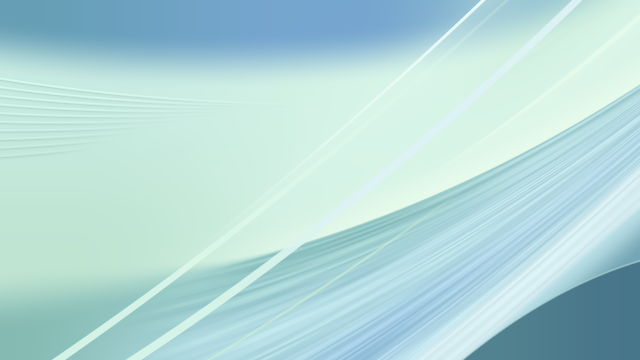
This background is drawn by a WebGL 2 fragment shader. Its source:

```glsl
#version 300 es
precision highp float;
uniform vec2 u_resolution;
out vec4 fragColor;

float hash(vec2 p) {
    p = fract(p * vec2(0.1031, 0.1137));
    p += dot(p, p.yx + 33.33);
    return fract((p.x + p.y) * p.x * 7.31);
}

float noise(vec2 p) {
    vec2 i = floor(p), f = fract(p);
    f = f * f * (3.0 - 2.0 * f);
    return mix(mix(hash(i), hash(i + vec2(1, 0)), f.x),
               mix(hash(i + vec2(0, 1)), hash(i + vec2(1, 1)), f.x), f.y);
}

// Height of a parabola that starts at point o
float arc(float x, vec2 o, float slope, float bend) {
    float t = x - o.x;
    return o.y + t * (slope + bend * t);
}

// Smooth step up that never gets thinner than a pixel
float rise(float d, float soft) {
    float w = max(soft, 0.8 / u_resolution.y);
    return smoothstep(-w, w, d);
}

// Antialiased ribbon of the given half width
float ribbon(float d, float halfWidth) {
    return rise(halfWidth - abs(d), 0.0012);
}

void main() {
    vec2 p = gl_FragCoord.xy / u_resolution.y;
    float x = p.x, y = p.y;

    // Main curves
    float skyEdge = 0.757 + 0.11 * (x - 0.6) * (x - 0.6) + 0.12 * pow(max(x - 1.0, 0.0), 2.0);
    float waveEdge = 0.165 + 0.1 * x + 0.112 * pow(x, 2.31);
    float bandTop = arc(x, vec2(1.146, 0.0), 0.8, 0.09);
    float bandLow = 0.86 * (x - 1.285);
    float corner = arc(x, vec2(1.285, 0.0), 0.82, -0.53);
    float beamA = y - arc(x, vec2(1.343, 1.0), 0.95, 0.1);
    float beamB = y - arc(x, vec2(0.162, 0.0), 0.69, 0.09);
    float beamC = y - arc(x, vec2(0.37, 0.0), 0.65, 0.13);
    float beamD = y - arc(x, vec2(1.778, 0.954), 0.87, 0.2);

    // Mint field, brighter towards the centre
    vec3 mint = mix(vec3(0.75, 0.895, 0.825), vec3(0.785, 0.92, 0.885), smoothstep(0.3, 0.75, y));
    mint = mix(mint, vec3(0.84, 0.955, 0.905), smoothstep(0.2, 1.15, x));
    mint = mix(mint, vec3(0.79, 0.92, 0.84), smoothstep(0.0, 0.25, beamD) * smoothstep(1.2, 1.7, x));
    vec3 color = mint;

    // Blue sky with a soft lower rim
    vec3 sky = mix(vec3(0.40, 0.62, 0.71), vec3(0.46, 0.65, 0.81), smoothstep(0.0, 0.85, x));
    sky = mix(sky, vec3(0.54, 0.73, 0.81), smoothstep(1.0, 1.45, x));
    float skyMask = smoothstep(skyEdge - 0.01, skyEdge + 0.15, y);
    skyMask *= 1.0 - 0.85 * smoothstep(-0.05, 0.3, x - 1.45 - 0.5 * (y - 0.85));
    color = mix(color, sky, skyMask);

    // Fine ripples under the sky at the left
    for (int i = 0; i < 10; i++) {
        float k = float(i);
        float curve = 0.782 - 0.024 * k + x * (-0.16 + 0.026 * k) + 0.09 * x * x;
        float fade = 1.0 - smoothstep(0.1, 0.95 - 0.075 * k, x);
        float d = y - curve;
        color += fade * (0.07 - 0.005 * k) * ribbon(d, 0.0025);
        color -= fade * 0.07 * exp(-abs(d + 0.005) * 350.0);
    }

    // Light sheet falling to the right of the first beam
    float sheet = rise(-beamA, 0.004) * exp(min(beamA, 0.0) * 4.5);
    color = mix(color, vec3(0.87, 0.97, 0.93), 0.28 * sheet * smoothstep(0.5, 0.8, x));
    color = mix(color, vec3(0.87, 0.97, 0.93), 0.22 * exp(-abs(beamA) * 14.0) * smoothstep(0.45, 0.9, x));
    color = mix(color, vec3(0.89, 0.98, 0.92), 0.5 * rise(-beamD, 0.004) * exp(min(beamD, 0.0) * 12.0) * smoothstep(1.0, 1.5, x));

    // Cream glow along the wave
    float above = max(y - waveEdge, 0.0);
    color = mix(color, vec3(0.91, 0.985, 0.92), 0.85 * exp(-above * above * 240.0) * smoothstep(0.3, 1.2, x));

    // Striped wave, fanning out to the lower left
    float v = (waveEdge - y) / (waveEdge - bandTop);
    vec3 wave = mix(vec3(0.59, 0.79, 0.78), vec3(0.70, 0.86, 0.89), smoothstep(0.0, 0.35, v));
    wave = mix(wave, vec3(0.63, 0.79, 0.89), smoothstep(0.45, 0.7, v) * smoothstep(0.4, 1.0, x));
    wave = mix(wave, vec3(0.75, 0.89, 0.93), smoothstep(0.72, 1.0, v));
    wave = mix(wave, vec3(0.73, 0.87, 0.90), 0.6 * smoothstep(1.0, 1.6, x));
    wave = mix(vec3(0.52, 0.73, 0.70), wave, smoothstep(0.0, 0.6, x));
    float threads = noise(vec2(v * 75.0, x * 4.0)) + 0.7 * noise(vec2(v * 28.0 + 9.0, x * 2.0)) - 0.85;
    wave += vec3(0.12, 0.10, 0.08) * threads * smoothstep(0.25, 0.75, x);
    float waveSoft = mix(0.09, 0.002, smoothstep(0.0, 0.85, x));
    color = mix(color, wave, rise(waveEdge - y, waveSoft));

    // Pale green thread across the stripes
    float thread = y - arc(x, vec2(0.58, 0.0), 0.61, 0.085);
    color = mix(color, vec3(0.80, 0.93, 0.83), 0.65 * ribbon(thread, 0.004) * (1.0 - smoothstep(1.0, 1.35, x)));

    // White band, its shaded underside and the dark corner
    float streak = noise(vec2((y - bandTop) * 110.0, x * 2.0));
    color = mix(color, vec3(0.87, 0.96, 0.98) - 0.07 * streak, rise(bandTop - y, 0.012));
    vec3 under = mix(vec3(0.72, 0.87, 0.90), vec3(0.46, 0.65, 0.71), smoothstep(0.0, 0.13, bandLow - y));
    color = mix(color, under, rise(bandLow - y, 0.014));
    vec3 deep = mix(vec3(0.32, 0.51, 0.56), vec3(0.28, 0.46, 0.54), smoothstep(1.35, 1.75, x));
    color = mix(color, deep, rise(corner - y, 0.002));
    color = mix(color, vec3(0.66, 0.83, 0.81), 0.7 * ribbon(y - corner, 0.0025) * step(1.28, x));

    // Bright beams
    float low = 1.0 - smoothstep(0.15, 0.5, y);
    color = mix(color, vec3(0.91, 0.98, 0.96), ribbon(beamA, 0.002 + 0.004 * y) * smoothstep(0.5, 1.2, x));
    color = mix(color, vec3(0.86, 0.97, 0.92), (0.9 - 0.65 * smoothstep(0.6, 0.95, y)) * ribbon(beamB, 0.013 - 0.008 * y));
    vec3 beamTint = mix(vec3(0.87, 0.95, 0.96), vec3(0.85, 0.965, 0.92), low);
    color = mix(color, beamTint, 0.92 * ribbon(beamC, 0.014));
    color = mix(color, vec3(0.90, 0.985, 0.92), 0.85 * ribbon(beamD, 0.001 + 0.008 * smoothstep(1.1, 1.75, x)) * smoothstep(1.05, 1.45, x));
    float faint = y - arc(x, vec2(1.713, 1.0), 0.67, 0.0);
    color = mix(color, vec3(0.80, 0.92, 0.87), 0.3 * ribbon(faint, 0.006) * smoothstep(1.35, 1.55, x));

    fragColor = vec4(clamp(color, 0.0, 1.0), 1.0);
}
```
